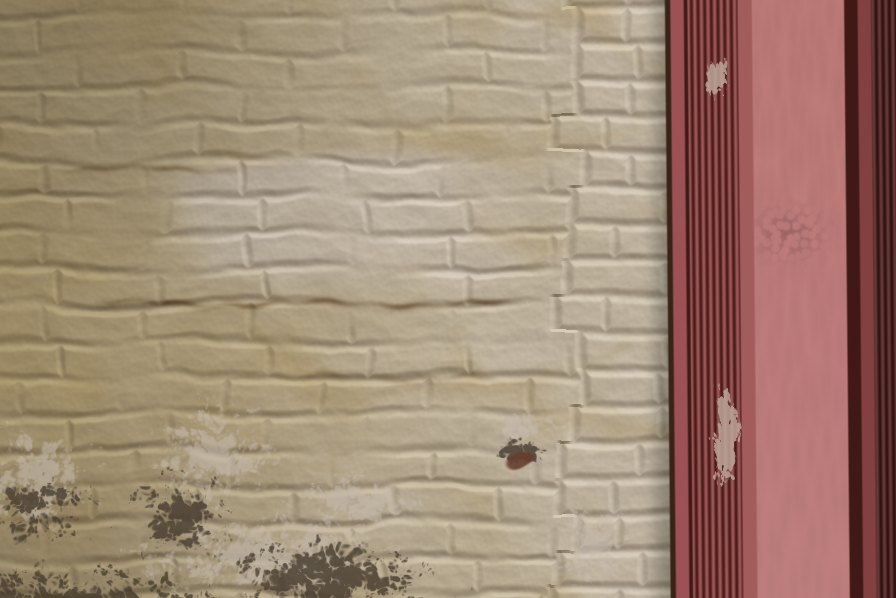
This texture is drawn by a Shadertoy shader. Its source:

```glsl
// Draws a weathered, painted brick wall beside a fluted red door frame.
#define ROWS 16.5
#define BRICK_W 0.17
#define RELIEF 0.36
#define WARP 0.010
#define LEAN 0.0065
#define FLUTE 0.0074
#define OCHRE vec3(0.65, 0.575, 0.42)
#define PLASTER vec3(0.735, 0.69, 0.615)
#define CHALK vec3(0.78, 0.74, 0.70)
#define PINK vec3(0.735, 0.48, 0.475)
#define MAROON vec3(0.25, 0.10, 0.085)

vec2 hash2(vec2 p) {
    vec3 q = fract(vec3(p.xyx) * vec3(0.1031, 0.1030, 0.0973));
    q += dot(q, q.yzx + 33.33);
    return fract((q.xx + q.yz) * q.zy);
}

// Distance to the nearest scattered point
float cell(vec2 p) {
    vec2 base = floor(p), f = p - base;
    float nearest = 2.0;
    for (int k = 0; k < 9; k++) {
        vec2 o = vec2(k % 3 - 1, k / 3 - 1);
        vec2 d = o + hash2(base + o + 50.0) - f;
        nearest = min(nearest, dot(d, d));
    }
    return sqrt(nearest);
}

// Layered sines bend the courses
vec2 wobble(vec2 p) {
    vec2 w = vec2(0.0);
    float amp = 0.55, freq = 13.0;
    for (int i = 0; i < 4; i++) {
        w += amp * sin(p.yx * freq + vec2(1.3, 4.1) * float(i) + 1.7 * sin(p * freq * 0.6));
        p = mat2(0.8, 0.6, -0.6, 0.8) * p;
        amp *= 0.6;
        freq *= 1.9;
    }
    return w;
}

float flakes(vec2 p) {
    p += wobble(p * 3.0) * 0.008;
    return 0.40 * cell(p * vec2(17.0, 25.0)) + 0.33 * cell(p * 52.0) + 0.27 * cell(p * 115.0);
}

float spot(vec2 uv, vec2 centre, vec2 radius) {
    vec2 d = (uv - centre) / radius;
    return exp(-dot(d, d));
}

// Height: half-buried courses, then a jagged column of crisp bricks
float relief(vec2 p) {
    vec2 w = wobble(p);
    vec2 q = p + w * mix(WARP, 0.4 * WARP, smoothstep(0.85, 0.95, p.x));
    float jagRow = floor(q.y * ROWS - 0.35);
    float edge = 0.922 + 0.06 * hash2(vec2(jagRow, 7.0)).x;
    float column = step(edge, q.x);
    float course = q.y * ROWS - mix(0.1, 0.35, column), row = floor(course);
    vec2 rnd = hash2(vec2(row, 7.0));
    float u = q.x / BRICK_W + 0.5 * mod(row, 2.0) + 0.4 * rnd.y;
    float side = (0.5 - abs(fract(u) - 0.5)) * BRICK_W;
    side = mix(side, abs(q.x - mix(edge, 1.13, 0.35 + 0.6 * rnd.y)), column);
    float bed = (0.5 - abs(fract(course) - 0.5)) / ROWS;
    // Paint fills the joints unevenly
    float fill = smoothstep(0.25, 0.8, cell(p * vec2(5.0, 11.0) + 4.0));
    float depth = mix(mix(0.9, 0.1, fill) * (1.0 - 0.35 * smoothstep(0.65, 1.0, p.y)), 0.85, column);
    float joint = max(1.0 - smoothstep(0.0, 0.013, bed), 0.8 * (1.0 - smoothstep(0.0, 0.011, side)));
    joint = max(joint * depth, 0.9 * (1.0 - smoothstep(0.0, 0.013, abs(q.x - edge))));
    float lumps = 0.42 * cell(p * vec2(11.0, 23.0) + 0.3 * w) + 0.20 * cell(p * vec2(34.0, 48.0) + 0.2 * w);
    return 1.0 - joint + lumps + 0.08 * cell(p * 105.0) + 0.09 * wobble(p * 1.6).y;
}

// Shadow under a long projecting course
float ledge(vec2 uv, float y, float x0, float x1) {
    float d = uv.y - y + 0.004 * sin(uv.x * 31.0) + 0.002 * sin(uv.x * 117.0);
    float span = smoothstep(x0, x0 + 0.04, uv.x) * (1.0 - smoothstep(x1 - 0.04, x1, uv.x));
    return span * exp(-d * d / 0.00003) * (0.7 + 0.3 * sin(uv.x * 73.0));
}

vec3 wall(vec2 uv, vec2 p) {
    vec2 w = wobble(p * 0.7), soft = uv + w * 0.02;
    // Broad paint tones
    float patchy = smoothstep(0.16, 0.26, soft.x) * (1.0 - smoothstep(0.50, 0.60, soft.x))
        * smoothstep(0.46, 0.58, soft.y) * (1.0 - smoothstep(0.71, 0.75, soft.y));
    vec3 col = mix(OCHRE, PLASTER, clamp(0.05 + 1.4 * uv.x + 0.12 * w.x, 0.0, 1.0));
    col = mix(col, vec3(0.65, 0.56, 0.38), 0.5 * smoothstep(0.4, 1.0, cell(p * vec2(5.0, 8.0) + w * 0.3)));
    col = mix(col, CHALK, 0.6 * patchy);
    col *= 1.0 - 0.2 * spot(uv, vec2(0.0, 1.0), vec2(0.35, 0.5)) - 0.14 * spot(uv, vec2(0.0), vec2(0.3));
    // Relief lit from the upper right
    float h = relief(p), slope = h - relief(p + vec2(0.002, 0.005));
    col *= 1.0 + RELIEF * clamp(slope, -1.0, 0.45) * vec3(0.9, 1.0, 1.12);
    col *= 0.93 + 0.06 * h;
    float shade = ledge(uv, 0.492, 0.10, 0.59) + 0.8 * ledge(uv, 0.717, 0.06, 0.28) + 0.6 * ledge(uv, 0.37, 0.32, 0.55);
    col *= 1.0 - shade * vec3(0.30, 0.36, 0.45);
    // Flaked paint and soot: centre, radius
    vec4 worn[6] = vec4[6](vec4(0.04, 0.2, 0.07, 0.10), vec4(0.24, 0.24, 0.08, 0.10), vec4(0.40, 0.16, 0.08, 0.06),
        vec4(0.30, 0.07, 0.17, 0.08), vec4(0.58, 0.285, 0.06, 0.03), vec4(0.66, 0.09, 0.05, 0.08));
    vec4 sooty[5] = vec4[5](vec4(0.04, 0.15, 0.08, 0.06), vec4(0.08, 0.0, 0.20, 0.06), vec4(0.36, 0.03, 0.14, 0.08),
        vec4(0.20, 0.14, 0.06, 0.08), vec4(0.58, 0.24, 0.04, 0.03));
    float wear = 0.0, grime = 0.0;
    for (int i = 0; i < 6; i++) wear = max(wear, spot(uv, worn[i].xy, worn[i].zw));
    for (int i = 0; i < 5; i++) grime = max(grime, spot(uv, sooty[i].xy, sooty[i].zw));
    col = mix(col, CHALK, 0.55 * smoothstep(-0.06, 0.2, wear * 0.62 - flakes(p)));
    col = mix(col, vec3(0.27, 0.23, 0.18), 0.8 * smoothstep(-0.04, 0.14, grime * 0.6 - flakes(p + 3.7)));
    col = mix(col, vec3(0.40, 0.24, 0.18), 0.9 * smoothstep(0.4, 0.7, spot(soft, vec2(0.587, 0.235), vec2(0.026, 0.015))));
    return col * (1.0 - 0.25 * smoothstep(0.715, 0.748, uv.x));
}

vec3 fluting(float x) {
    return mix(vec3(0.29, 0.11, 0.10), vec3(0.61, 0.34, 0.34), 0.5 + 0.5 * sin(6.2832 * x / FLUTE));
}

void mainImage(out vec4 fragColor, in vec2 fragCoord) {
    vec2 uv = fragCoord / iResolution.xy, p = uv * vec2(1.5, 1.0);
    float x = uv.x - LEAN * (1.0 - uv.y), aa = 0.7 / iResolution.x + 0.0006;
    // Painted panel and chipped flutes
    vec3 panel = PINK * (0.97 + 0.05 * cell(p * vec2(60.0, 12.0))) + vec3(0.01, 0.02, 0.03) * (0.5 - uv.y);
    panel *= 1.0 - 0.16 * spot(uv, vec2(0.88, 0.61), vec2(0.035, 0.04)) * smoothstep(0.3, 0.7, cell(p * 70.0));
    float chips = max(spot(uv, vec2(0.799, 0.873), vec2(0.014, 0.038)), spot(uv, vec2(0.811, 0.27), vec2(0.018, 0.10)));
    float bare = smoothstep(0.0, 0.10, chips * 0.75 - flakes(p * vec2(1.6, 0.8) + 9.0));
    vec3 flutes = mix(fluting(x - 0.766), vec3(0.74, 0.65, 0.60), 0.85 * bare);
    // Frame mouldings from left to right
    float edges[8] = float[8](0.742, 0.748, 0.763, 0.767, 0.823, 0.839, 0.942, 0.957);
    vec3 tones[8] = vec3[8](vec3(0.22, 0.14, 0.09), vec3(0.61, 0.32, 0.33), MAROON, flutes,
        vec3(0.64, 0.36, 0.36), panel, MAROON, vec3(0.51, 0.25, 0.25));
    vec3 col = wall(uv, p);
    for (int i = 0; i < 8; i++) col = mix(col, tones[i], smoothstep(edges[i] - aa, edges[i] + aa, x));
    col = mix(col, fluting(x - 0.972) * 0.65, smoothstep(0.972 - aa, 0.972 + aa, x));
    fragColor = vec4(clamp(col, 0.0, 1.0), 1.0);
}
```
